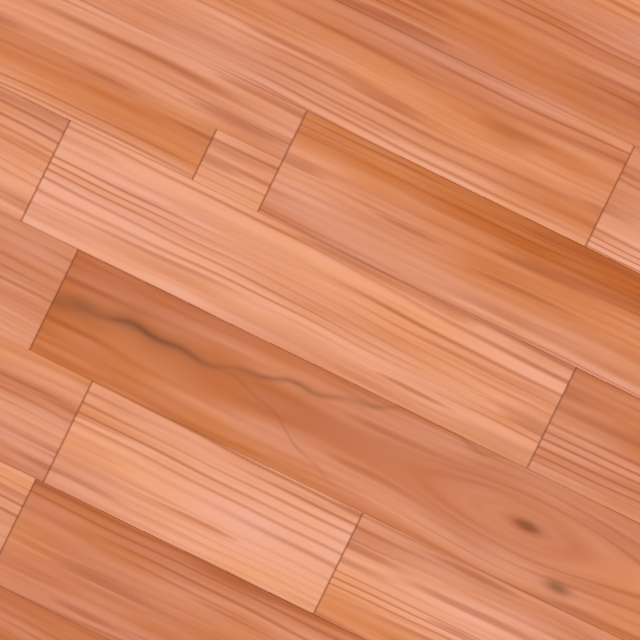
A Shadertoy shader for this texture:

```glsl
// Slanted courses of warm wooden floor planks with streaked grain, a vein and knots.

const float TILT = 0.454;            // slope of the planks, radians
const float PLANK_WIDTH = 0.1755;
const float FIRST_EDGE = -0.5812;    // upper edge of the first course
const float GRAIN_SPACING = 0.0175;
const float JOINT_HALF_WIDTH = 0.0014;
const float SEAM_HALF_WIDTH = 0.0012;
const float BRIGHTNESS = 0.11;

const vec3 DARK_WOOD = vec3(0.76, 0.425, 0.25);
const vec3 LIGHT_WOOD = vec3(0.925, 0.635, 0.49);
const vec3 GRAIN_COLOR = vec3(0.63, 0.32, 0.20);
const vec3 GAP_COLOR = vec3(0.45, 0.25, 0.16);
const vec3 VEIN_COLOR = vec3(0.47, 0.28, 0.19);
const vec3 ROSE_SHIFT = vec3(0.005, 0.035, 0.10);

const int KNOT_COURSE = 5;
const vec2 KNOT = vec2(1.10, 0.378);
const vec2 SMALL_KNOT = vec2(1.185, 0.443);
const int SHORT_COURSE = 3;          // course with one short half-width strip
const float SHORT_JOINT = 0.393;

// Joint position and plank length of each course
const vec2 COURSES[9] = vec2[9](
    vec2(0.40, 0.88), vec2(0.39, 0.88), vec2(0.991, 0.88),
    vec2(0.507, 0.88), vec2(0.181, 0.88), vec2(0.281, 1.20),
    vec2(0.391, 0.47), vec2(0.379, 0.88), vec2(0.30, 0.88));

// Lightness of the successive planks of each course
const vec3 TONES[9] = vec3[9](
    vec3(0.45), vec3(0.48), vec3(0.50, 0.78, 0.6),
    vec3(0.62, 0.34, 0.5), vec3(0.72, 0.74, 0.42), vec3(0.30, 0.13, 0.4),
    vec3(0.46, 0.96, 0.85), vec3(0.85, 0.30, 0.5), vec3(0.36));

float hash(vec2 p) {
    p = fract(p * vec2(0.1731, 0.3197));
    p += dot(p, p.yx + 19.19);
    return fract((p.x + p.y) * p.x * 7.31);
}

float noise(vec2 p) {
    vec2 cell = floor(p), f = fract(p);
    f = f * f * (3.0 - 2.0 * f);
    return mix(mix(hash(cell), hash(cell + vec2(1, 0)), f.x),
               mix(hash(cell + vec2(0, 1)), hash(cell + vec2(1, 1)), f.x), f.y);
}

// Layered sines that bend the grain of one plank
float grainBend(vec2 q, float seed) {
    return 0.0045 * sin(q.x * 4.0 + seed)
         + 0.0014 * sin(q.x * 13.0 + q.y * 9.0 + seed * 2.0)
         + 0.0004 * sin(q.x * 37.0 + q.y * 40.0 + seed);
}

float softLine(float dist, float halfWidth, float blur) {
    return 1.0 - smoothstep(halfWidth - blur, halfWidth + blur, abs(dist));
}

// Forking vein and the dark hearts of the knots
float veinMask(vec2 q) {
    float wiggle = 0.005 * sin(q.x * 27.0) + 0.003 * sin(q.x * 71.0 + 1.0);
    float fork = smoothstep(0.52, 0.92, q.x);
    float middle = 0.378 - 0.015 * smoothstep(0.28, 0.55, q.x) + wiggle;
    float upper = softLine(q.y - middle + 0.066 * fork, 0.002, 0.008);
    float lower = softLine(q.y - middle - 0.11 * fork, 0.001, 0.005);
    float haze = exp(-pow((q.y - middle) / 0.018, 2.0)) * (1.0 - smoothstep(0.35, 0.65, q.x));
    upper *= smoothstep(0.28, 0.42, q.x) * (1.0 - smoothstep(0.95, 1.06, q.x));
    lower *= smoothstep(0.5, 0.62, q.x) * (1.0 - smoothstep(0.76, 0.83, q.x));
    float hearts = exp(-dot(q - KNOT, (q - KNOT) * vec2(3000, 16000)))
                 + exp(-dot(q - SMALL_KNOT, (q - SMALL_KNOT) * vec2(2200, 12000)));
    float wear = 0.3 + 0.7 * noise(q * vec2(16, 60));
    return clamp((0.7 * upper + 0.6 * lower + 0.55 * haze) * wear + 0.6 * hearts, 0.0, 0.8);
}

void mainImage(out vec4 fragColor, in vec2 fragCoord) {
    float pixel = 1.0 / iResolution.y;
    vec2 p = fragCoord * pixel;
    p.y = 1.0 - p.y;

    // Plank frame: x runs along the boards, y across them
    vec2 q = vec2(dot(p, vec2(cos(TILT), sin(TILT))), dot(p, vec2(-sin(TILT), cos(TILT))));
    float lane = (q.y - FIRST_EDGE) / PLANK_WIDTH;
    int course = clamp(int(floor(lane)), 0, 8);
    float across = fract(lane);
    float along = (q.x - COURSES[course].x) / COURSES[course].y;
    float piece = floor(along);
    float tone = TONES[course][clamp(int(piece) + 1, 0, 2)] + BRIGHTNESS;
    float seed = 40.0 * hash(vec2(float(course) + 3.0, piece + 11.0));
    bool knotty = course == KNOT_COURSE && piece >= 0.0;
    bool shortStrip = course == SHORT_COURSE && piece < 0.0 && across > 0.5;
    if (shortStrip && q.x > SHORT_JOINT) { tone += 0.12; seed += 5.0; }

    // Grain coordinate, curling around the knot in one course
    float grain = q.y;
    if (knotty) grain = length(vec2(0.045 * tanh((q.x - KNOT.x) / 0.18), q.y - KNOT.y));
    grain += grainBend(q, seed);

    // Broad bands, streaks and fine fibres
    float bands = noise(vec2(q.x * 1.4 + seed, grain * 15.0 + seed)) - 0.5;
    float streaks = noise(vec2(q.x * 3.2 + seed, grain * 48.0)) - 0.5;
    float fibres = noise(vec2(q.x * 9.0, grain * 190.0 + seed)) - 0.5;
    float edgeShade = exp(-across * 5.0) * max(1.0 - tone, 0.0);
    float value = tone + 0.72 * bands + 0.46 * streaks + 0.30 * fibres - 0.45 * edgeShade;
    vec3 color = mix(DARK_WOOD, LIGHT_WOOD, clamp(value, -0.3, 1.1));

    // Rosy and orange patches
    float rose = noise(vec2(q.x * 3.0, q.y * 13.0) + seed) + 0.5 * noise(q * vec2(14, 45)) - 0.72;
    color += ROSE_SHIFT * rose;

    // Growth lines with uneven spacing and strength, and short dark streaks
    float phase = grain / GRAIN_SPACING + 2.2 * noise(vec2(q.x * 0.8, grain * 24.0 + seed));
    float lines = pow(0.5 + 0.5 * sin(6.2832 * phase), 4.0);
    float strength = smoothstep(0.2, 0.95, noise(vec2(q.x * 4.0 + seed, grain * 38.0 + 7.0)));
    float dashes = smoothstep(0.68, 0.98, noise(vec2(q.x * 5.0 + seed, grain * 75.0 + 3.0)));
    color = mix(color, GRAIN_COLOR, max(lines * (0.08 + 0.42 * strength), 0.42 * dashes));
    if (knotty) color = mix(color, VEIN_COLOR, veinMask(q));

    // Gaps at plank ends and between courses
    float endDist = min(fract(along), 1.0 - fract(along)) * COURSES[course].y;
    if (shortStrip) endDist = min(endDist, abs(q.x - SHORT_JOINT));
    float seamDist = min(across, 1.0 - across) * PLANK_WIDTH;
    float seamWear = 0.4 * noise(vec2(q.x * 7.0, floor(lane + 0.5) * 5.0));
    color = mix(color, GAP_COLOR, 0.5 * softLine(endDist, JOINT_HALF_WIDTH, 1.2 * pixel));
    color = mix(color, GAP_COLOR, seamWear * softLine(seamDist, SEAM_HALF_WIDTH, 1.2 * pixel));
    fragColor = vec4(color, 1.0);
}
```
